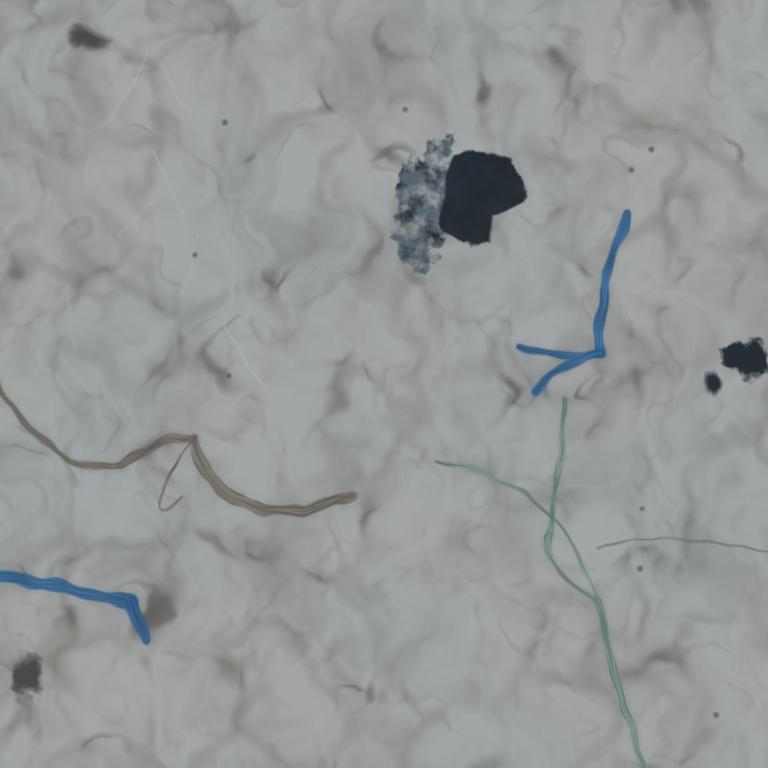
Give the GLSL for this texture, as a Shadertoy shader.

```glsl
// Loose raw cotton seen from above, with stray twine, plastic strips and dark film.
// Warped cells and gradient noise form tufts and creases; curved strands and
// ragged blobs are laid over the fluff.

const vec3 BRIGHT = vec3(.635, .652, .65);
const vec3 MID = vec3(.57, .58, .575);
const vec3 SHADOW = vec3(.44, .445, .425);
const vec3 PIT = vec3(.29, .295, .285);
const vec3 BLACK = vec3(.15, .175, .205);
const vec3 SLATE = vec3(.34, .4, .43);
const vec3 TWINE = vec3(.41, .4, .365);
const vec3 BLUE = vec3(.2, .375, .54);
const vec3 GREEN = vec3(.41, .515, .48);
const vec3 HAIR = vec3(.68, .7, .71);

vec2 hash2(vec2 p) {
    vec3 h = fract(p.xyx * vec3(.1031, .103, .0973));
    h += dot(h, h.yzx + 33.33);
    return fract((h.xx + h.yz) * h.zy);
}

float corner(vec2 cell, vec2 f, vec2 o) {
    float angle = 6.2832 * hash2(cell + o + 100.).x;
    return dot(vec2(cos(angle), sin(angle)), f - o);
}

// Gradient noise, roughly -0.7 to 0.7
float noise(vec2 p) {
    vec2 i = floor(p), f = fract(p), o = vec2(0, 1);
    vec2 u = f * f * f * (f * (f * 6. - 15.) + 10.);
    return mix(mix(corner(i, f, o.xx), corner(i, f, o.yx), u.x),
               mix(corner(i, f, o.xy), corner(i, f, o.yy), u.x), u.y);
}

float fbm(vec2 p) {
    float sum = 0., amp = .6;
    for (int i = 0; i < 4; i++) {
        sum += amp * noise(p);
        p = mat2(1.6, 1.2, -1.2, 1.6) * p + 7.3;
        amp *= .5;
    }
    return sum;
}

// Distances to the nearest and second nearest tuft centre
vec2 tufts(vec2 p) {
    vec2 near = vec2(8);
    for (int k = 0; k < 9; k++) {
        vec2 cell = floor(p) + vec2(k % 3, k / 3) - 1.;
        float d = length(cell + .1 + .8 * hash2(cell + 40.) - p);
        near = d < near.x ? vec2(d, near.x) : vec2(near.x, min(near.y, d));
    }
    return near;
}

// Short broken creases, 0 to 1
float creases(vec2 p) {
    return smoothstep(.16, 0., abs(noise(p))) * smoothstep(-.1, .45, noise(p * .8 + 31.));
}

vec3 cotton(vec2 p) {
    vec2 warp = vec2(fbm(p * 7. + 3.), fbm(p * 7. + 21.));
    vec2 q = p + .06 * warp;
    vec2 tuft = tufts(q * vec2(9, 7.5));
    float rim = smoothstep(.25, 0., tuft.y - tuft.x) * smoothstep(-.3, .4, noise(p * 6. + 11.));
    float fold = creases(q * 11.) + .7 * creases(q * 21. + 5.);
    float fibres = fbm((p + .1 * warp) * vec2(30, 19));
    float light = .72 + .36 * fbm(q * 7. + 9.) + .32 * fibres
                - .16 * tuft.x - .25 * rim - .27 * fold;
    vec3 col = mix(SHADOW, MID, smoothstep(-.05, .48, light));
    col = mix(col, BRIGHT, smoothstep(.38, .82, light));
    float pit = smoothstep(.25, .55, noise(q * 13. + 52.)) * min(rim + fold, 1.);
    col = mix(col, PIT, .6 * pit);
    return col + vec3(.016, .003, -.013) * noise(p * 4. + 70.);
}

// Distance to a quadratic curve from a to c, bent towards b
float curveDist(vec2 p, vec2 a, vec2 b, vec2 c) {
    float d = 8.;
    vec2 from = a;
    for (int i = 1; i <= 10; i++) {
        float t = float(i) / 10.;
        vec2 to = mix(mix(a, b, t), mix(b, c, t), t), v = to - from, w = p - from;
        d = min(d, length(w - v * clamp(dot(w, v) / dot(v, v), 0., 1.)));
        from = to;
    }
    return d;
}

void strand(inout vec3 col, vec2 p, vec2 a, vec2 b, vec2 c, float width, vec3 tint) {
    float d = curveDist(p, a, b, c);
    width *= .9 + .6 * noise(p * 32.);
    vec3 shade = tint * (1. + .35 * noise(vec2(d * 350., (p.x + p.y) * 25.)));
    col *= 1. - .06 * smoothstep(3. * width, 0., d);
    col = mix(col, shade, .9 * smoothstep(width + .002, width - .002, d));
}

// Ragged elliptical blob, negative inside
float blob(vec2 p, vec2 centre, vec2 radius, float ragged) {
    float d = length((p - centre) / radius) - 1. + ragged * fbm(p * 28.);
    return d * min(radius.x, radius.y);
}

void flake(inout vec3 col, float d, float soft, vec3 tint) {
    col = mix(col, tint, smoothstep(soft, -soft, d));
}

void mainImage(out vec4 fragColor, in vec2 fragCoord) {
    vec2 p = fragCoord / iResolution.xy;
    vec2 w = p + .007 * vec2(noise(p * 24.), noise(p * 24. + 8.));
    vec3 col = cotton(p);
    // Pale hairs and dark specks
    for (int i = 0; i < 9; i++) {
        vec2 h = hash2(vec2(i, 3)), g = hash2(vec2(i, 9));
        vec2 a = vec2(.05, .45) + h * vec2(.32, .48), b = a + vec2(g.x - .4, .6) * .14;
        float d = curveDist(w, a, mix(a, b, .5) + .03 * (g - .5), b);
        col = mix(col, HAIR, .6 * g.y * smoothstep(.003, 0., d));
        flake(col, blob(p, hash2(vec2(i, 27)), vec2(.003), .9), .003, mix(col, PIT, .7));
    }
    // Dark hollows
    flake(col, blob(w, vec2(.115, .95), vec2(.018, .014), 1.5), .01, PIT);
    flake(col, blob(w, vec2(.042, .12), vec2(.018, .027), 2.2), .01, PIT);
    flake(col, blob(w, vec2(.97, .533), vec2(.027, .022), 1.5), .005, BLACK);
    flake(col, blob(w, vec2(.932, .502), vec2(.012), 1.3), .005, BLACK);
    // Torn film: worn slate side, then solid black side with a notch
    float worn = blob(p, vec2(.447 + .15 * p.y, .735), vec2(.038, .083), .8);
    worn = max(worn, .012 * (fbm(p * 45.) - .12));
    flake(col, worn, .003, mix(SLATE, BLACK, smoothstep(-.1, .4, fbm(p * 38. + 4.))));
    float film = blob(w, vec2(.62, .744), vec2(.064, .061), .25);
    film = max(film, max(min(w.x - .64, .722 - w.y + .3 * (w.x - .64)), .43 - w.x + .2 * w.y));
    flake(col, film, .0025, BLACK * (1. + .25 * fbm(p * 30.)));
    // Brown twine with a loose loop
    vec2 knot = vec2(.25, .43), bend = vec2(.782, .538), fork = vec2(.78, .215);
    strand(col, w, vec2(-.01, .51), vec2(.07, .37), vec2(.16, .395), .005, TWINE);
    strand(col, w, vec2(.16, .395), vec2(.2, .43), knot, .006, TWINE);
    strand(col, w, knot, vec2(.29, .29), vec2(.46, .355), .008, TWINE);
    strand(col, w, knot, vec2(.17, .3), vec2(.24, .35), .0015, TWINE);
    // Blue plastic strips
    strand(col, w, vec2(-.01, .25), vec2(.1, .235), vec2(.17, .215), .009, BLUE);
    strand(col, w, vec2(.17, .215), vec2(.18, .19), vec2(.19, .168), .008, BLUE);
    strand(col, w, vec2(.816, .72), vec2(.775, .62), bend, .007, BLUE);
    strand(col, w, bend, vec2(.72, .535), vec2(.675, .55), .0045, BLUE);
    strand(col, w, bend, vec2(.73, .53), vec2(.695, .49), .006, BLUE);
    // Green threads
    strand(col, w, vec2(.737, .48), vec2(.735, .39), vec2(.712, .3), .004, GREEN);
    strand(col, w, vec2(.712, .3), vec2(.71, .25), fork, .0032, GREEN);
    strand(col, w, vec2(.57, .4), vec2(.73, .375), fork, .0022, GREEN);
    strand(col, w, fork, vec2(.8, .1), vec2(.845, -.01), .005, GREEN);
    strand(col, w, vec2(.78, .285), vec2(.83, .315), vec2(1.01, .28), .0012, GREEN);
    fragColor = vec4(col, 1);
}
```
